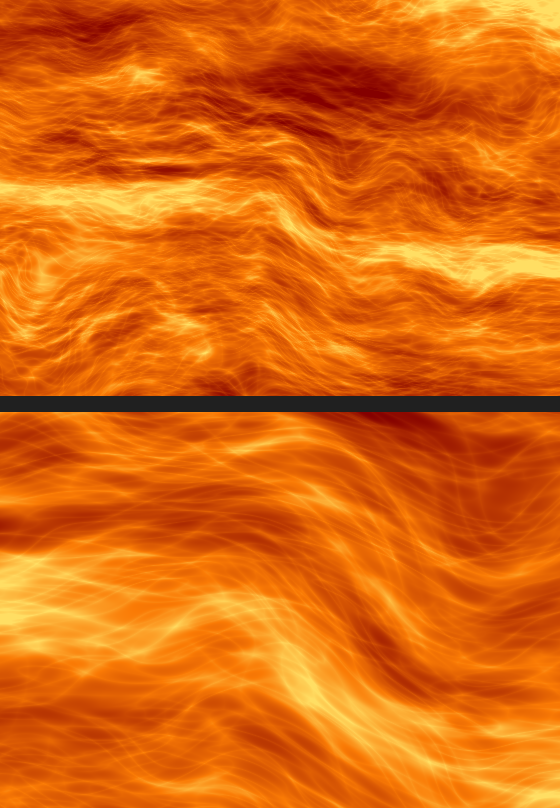
Top: the whole. Bottom: its middle third, enlarged.
Write a Shadertoy shader that draws this texture.

```glsl
const vec3 EMBER = vec3(0.52, 0.00, 0.00);
const vec3 ORANGE = vec3(0.98, 0.48, 0.02);
const vec3 YELLOW = vec3(1.00, 0.87, 0.39);
const float EMBER_HEAT = -2.1;      // heat is centred on 0 with a spread near 1
const float ORANGE_HEAT = 0.7;
const float YELLOW_HEAT = 2.3;

const int STRAND_LAYERS = 11;
const vec2 STRAND_SCALE = vec2(2.6, 15.0);
const float STRAND_GROWTH = 1.22;   // frequency ratio between layers
const float STRAND_FADE = 0.35;     // how fast finer layers weaken
const float STRAND_MEAN = 0.32;
const float STRAND_CONTRAST = 4.6;
const float WANDER = 0.11;          // how far each layer strays from the flow
const float WAVE = 0.15;            // height of the shared waves

const float SPINE_LEFT = 0.535;
const float SPINE_RIGHT = 0.36;
const float SPINE_REACH = 0.25;
const float GLOW_MEAN = 0.10;

float hash(vec2 p) {
    return fract(sin(dot(p, vec2(127.1, 311.7))) * 43758.545);
}

float noise(vec2 p) {
    vec2 cell = floor(p), f = fract(p);
    f = f * f * (3.0 - 2.0 * f);
    float low = mix(hash(cell), hash(cell + vec2(1, 0)), f.x);
    float high = mix(hash(cell + vec2(0, 1)), hash(cell + vec2(1, 1)), f.x);
    return mix(low, high, f.y);
}

// Noise centred on zero
float sway(vec2 p) {
    return noise(p) - 0.5;
}

float bell(float d, float width) {
    return exp(-d * d / (width * width));
}

float pool(vec2 p, vec2 centre, vec2 size) {
    vec2 d = (p - centre) / size;
    return exp(-dot(d, d));
}

// Flow coordinates: y is zero along the bright spine, x runs with the strands
vec2 flowCoords(vec2 p) {
    float middle = 0.5 * (SPINE_LEFT + SPINE_RIGHT);
    float spine = mix(SPINE_LEFT, SPINE_RIGHT, smoothstep(0.64, 0.90, p.x));
    float y = p.y - middle - (spine - middle) * bell(p.y - middle, SPINE_REACH);
    float wave = sway(p * vec2(3.4, 2.6) + 4.7)
               + 0.35 * sway(p * vec2(7.5, 6.5) + 21.3);
    float calm = 1.0 - 0.45 * bell(y, 0.10);
    float drift = 0.12 * sway(p * vec2(3.0, 5.0) + 63.1);
    return vec2(p.x + drift, y + WAVE * calm * wave);
}

// Large bright bands and dark pools
float broadGlow(vec2 p, vec2 flow) {
    float heat = 1.5 * bell(flow.y, 0.042) + 0.8 * bell(flow.y, 0.13);
    heat += 0.65 * bell(flow.y + 0.30, 0.04);
    heat += 0.9 * smoothstep(0.7, 1.4, p.x) * smoothstep(0.75, 1.0, p.y);
    heat -= 1.2 * pool(p, vec2(0.05, 0.87), vec2(0.30, 0.20));
    heat -= 1.2 * pool(p, vec2(0.83, 0.76), vec2(0.30, 0.13));
    heat -= 1.1 * pool(p, vec2(1.10, 0.03), vec2(0.45, 0.10));
    heat -= 0.7 * pool(p, vec2(0.40, 0.38), vec2(0.22, 0.08));
    return heat - GLOW_MEAN;
}

// Soft streaks drawn out along the flow
float streaks(vec2 flow) {
    return 1.8 * sway(flow * vec2(1.8, 4.5) + 31.7)
         + 1.6 * sway(flow * vec2(3.2, 10.0) + 47.2)
         + 1.1 * sway(flow * vec2(6.5, 23.0) + 58.9);
}

// Fine crossing filaments: ridged noise, each layer bent its own way
float strands(vec2 p, vec2 flow) {
    float sum = 0.0, total = 0.0, scale = 1.0;
    for (int i = 0; i < STRAND_LAYERS; i++) {
        vec2 seed = vec2(17.3, 9.1) * float(i + 1);
        float bend = sway(p * vec2(5.0, 6.0) + seed)
                   + 0.3 * sway(p * vec2(15.0, 17.0) + seed.yx);
        vec2 q = flow + vec2(0.0, WANDER * bend);
        float ridge = 1.0 - abs(2.0 * sway(q * STRAND_SCALE * scale + seed));
        float weight = pow(scale, -STRAND_FADE);
        sum += weight * pow(ridge, 4.0);
        total += weight;
        scale *= STRAND_GROWTH;
    }
    return sum / total - STRAND_MEAN;
}

vec3 fireColour(float heat) {
    float warm = clamp((heat - EMBER_HEAT) / (ORANGE_HEAT - EMBER_HEAT), 0.0, 1.0);
    float hot = clamp((heat - ORANGE_HEAT) / (YELLOW_HEAT - ORANGE_HEAT), 0.0, 1.0);
    return mix(mix(EMBER, ORANGE, warm), YELLOW, hot);
}

void mainImage(out vec4 fragColor, in vec2 fragCoord) {
    vec2 p = fragCoord / iResolution.y;
    vec2 flow = flowCoords(p);
    float contrast = STRAND_CONTRAST * (0.7 + 0.6 * noise(flow * vec2(3.0, 7.0) + 83.0));
    float heat = broadGlow(p, flow) + streaks(flow) + contrast * strands(p, flow);
    fragColor = vec4(fireColour(heat), 1.0);
}
```
